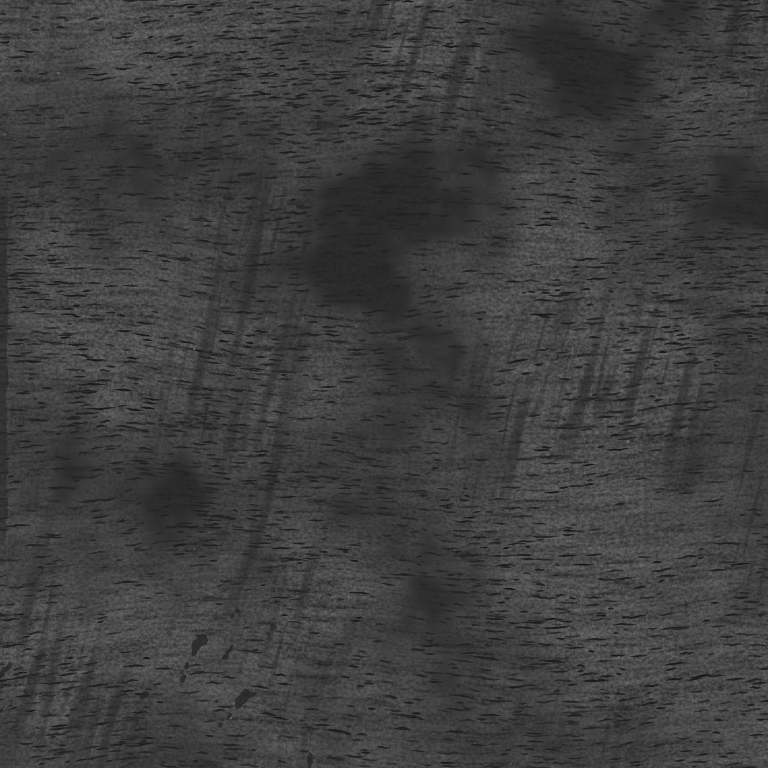
Reproduce this texture procedurally as a Shadertoy shader.

```glsl
const vec3 WOOD_TINT = vec3(1.0);
const float WOOD_SHADE = 0.302;
const float STAIN_SHADE = 0.165;
const float PORE_SHADE = 0.085;
const float NICK_SHADE = 0.52;
const float GRAIN_CONTRAST = 0.065;
const float SPECKLE_CONTRAST = 0.105;
const float CRACK_DEPTH = 0.06;
const float PORE_AMOUNT = 0.17;
const float PORE_THICKNESS = 0.0013;
const vec2 PORE_CELLS = vec2(23.0, 118.0);
const int PORE_LAYERS = 3;
const vec2 SCRATCH_DIRECTION = vec2(0.22, 0.975);
const float STAIN_SCALE = 3.2;

float hash(vec2 cell) {
    vec3 h = fract(cell.xyx * 0.1031);
    h += dot(h, h.yzx + 33.33);
    return fract((h.x + h.y) * h.z);
}

vec2 gradient(vec2 cell) {
    float angle = 6.28318 * hash(cell + 71.0);
    return vec2(cos(angle), sin(angle));
}

// Gradient noise, roughly -0.7 to 0.7
float noise(vec2 p) {
    vec2 i = floor(p), f = p - i;
    vec2 w = f * f * f * (f * (f * 6.0 - 15.0) + 10.0);
    vec2 e = vec2(1.0, 0.0);
    float low = mix(dot(gradient(i), f), dot(gradient(i + e), f - e), w.x);
    float high = mix(dot(gradient(i + e.yx), f - e.yx),
                     dot(gradient(i + 1.0), f - 1.0), w.x);
    return mix(low, high, w.y);
}

float fbm(vec2 p) {
    float sum = 0.0, amplitude = 1.0;
    for (int octave = 0; octave < 5; octave++) {
        sum += amplitude * noise(p);
        p = mat2(1.6, 1.2, -1.2, 1.6) * p + 7.3;
        amplitude *= 0.55;
    }
    return sum;
}

// Short tapered dashes lying along the grain
float pores(vec2 p, float density, float pixel) {
    float cover = 0.0;
    for (int layer = 0; layer < PORE_LAYERS; layer++) {
        float seed = float(layer) * 37.0 + 5.0;
        vec2 cells = PORE_CELLS * (1.0 + 0.27 * float(layer));
        vec2 q = p * cells + seed;
        q.x += 9.0 * hash(vec2(floor(q.y), seed));
        vec2 id = floor(q), local = fract(q) - 0.5;
        float halfLength = mix(0.12, 0.48, hash(id + seed));
        float along = local.x / halfLength;
        float wobble = 0.3 * noise(vec2(q.x * 3.0, id.y + 0.5));
        float center = 0.3 * (hash(id + 13.0) - 0.5) + wobble;
        float across = abs(local.y - center) / cells.y;
        float width = PORE_THICKNESS * (1.0 - along * along);
        float dash = 1.0 - smoothstep(-0.6 * pixel, 0.6 * pixel, across - width);
        dash *= step(abs(along), 1.0) * step(hash(id + 29.0), density);
        cover = max(cover, dash * mix(0.55, 1.0, hash(id + 43.0)));
    }
    return cover;
}

// Steep brushed streaks gathered in patches
float scratches(vec2 uv) {
    vec2 side = vec2(SCRATCH_DIRECTION.y, -SCRATCH_DIRECTION.x);
    vec2 q = vec2(dot(uv, side), dot(uv, SCRATCH_DIRECTION));
    q.x += 0.012 * noise(q * 4.0);
    float patches = smoothstep(-0.05, 0.4, noise(uv * vec2(4.5, 3.2) + 19.0));
    float broad = smoothstep(0.02, 0.4, noise(q * vec2(48.0, 4.5)));
    float thin = smoothstep(0.12, 0.4, noise(q * vec2(125.0, 7.0) + 31.0));
    return patches * max(broad, 0.8 * thin);
}

// Small slanted chips, mostly near the bottom
float chips(vec2 uv) {
    vec2 q = vec2(uv.x - 0.45 * uv.y, uv.y);
    float region = smoothstep(0.0, 0.3, noise(uv * 4.0 + 53.0));
    region *= 1.0 - smoothstep(0.2, 0.38, uv.y);
    float shape = noise(q * vec2(46.0, 27.0)) + 0.25 * noise(uv * 110.0);
    return region * smoothstep(0.32, 0.4, shape);
}

void mainImage(out vec4 fragColor, in vec2 fragCoord) {
    float pixel = 1.0 / iResolution.y;
    vec2 uv = fragCoord * pixel;

    // Bend the grain gently
    vec2 p = uv;
    p.y += 0.035 * noise(uv * vec2(2.3, 2.8) + 3.0);
    p.y += 0.007 * noise(uv * vec2(8.0, 11.0));

    // Wood fibres and fine speckle
    float fibre = noise(p * vec2(9.0, 92.0)) + noise(p * vec2(24.0, 205.0));
    fibre += 0.5 * noise(p * vec2(4.0, 31.0));
    float speckle = noise(p * vec2(155.0, 265.0) + 11.0);
    speckle += 0.8 * noise(uv * vec2(371.0, 347.0));
    float crack = smoothstep(0.2, 0.5, noise(p * vec2(13.0, 135.0) + 61.0));

    // Stains, denser along the rising diagonal
    float diagonal = abs(uv.y - 0.15 - 0.6 * uv.x);
    float blot = fbm(uv * STAIN_SCALE + vec2(14.0, 6.0));
    blot += 0.16 - 0.42 * diagonal + 0.07 * fibre + 0.1 * speckle;
    float stain = 0.6 * smoothstep(-0.3, 0.5, blot);
    stain += 0.4 * smoothstep(0.3, 0.58, blot);
    stain = mix(stain, 1.0, 0.6 * scratches(uv));
    stain = max(stain, 0.95 * chips(uv));
    float edge = 1.0 - smoothstep(0.008, 0.012, uv.x + 0.004 * noise(uv * 30.0));
    edge *= smoothstep(0.26, 0.32, uv.y) * (1.0 - smoothstep(0.72, 0.82, uv.y));
    stain = max(stain, 0.75 * edge);

    // Combine the tones
    float relief = GRAIN_CONTRAST * fibre + SPECKLE_CONTRAST * speckle;
    relief -= CRACK_DEPTH * crack;
    float shade = mix(WOOD_SHADE, STAIN_SHADE, stain);
    shade += relief * (1.0 - 0.8 * stain);
    float density = PORE_AMOUNT * (0.8 + 0.5 * uv.y + 1.8 * noise(uv * 4.0 + 83.0));
    float pore = pores(p, density, pixel) * (1.0 - 0.6 * stain);
    shade = mix(shade, PORE_SHADE, pore);
    float nick = smoothstep(0.57, 0.66, noise(uv * vec2(85.0, 100.0) + 97.0));
    shade = mix(shade, NICK_SHADE, 0.6 * nick * (1.0 - stain));

    fragColor = vec4(WOOD_TINT * clamp(shade, 0.06, 0.6), 1.0);
}
```
